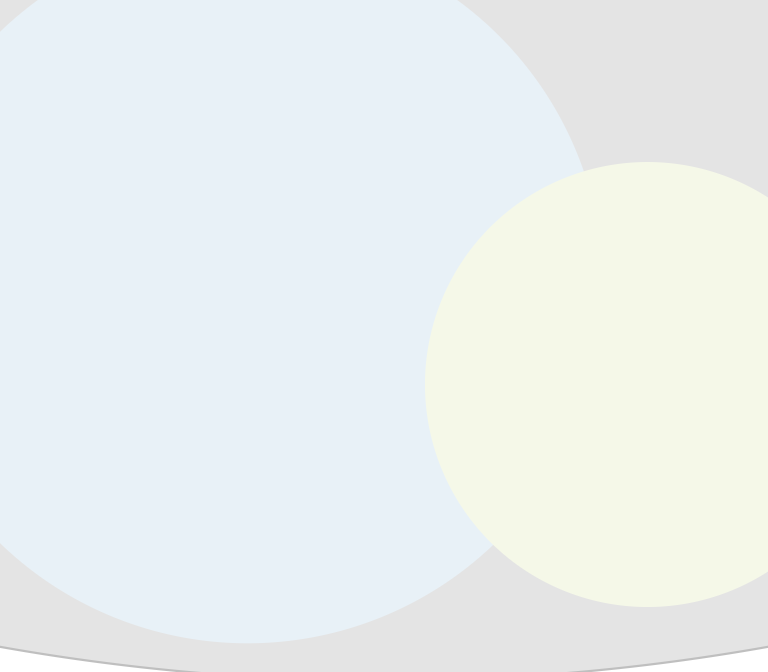
Give the GLSL for this background, as a Shadertoy shader.

```glsl
// Two large pastel discs on a grey panel with a curved, outlined lower edge.

// Discs: centre x, centre y, radius, in units of canvas height
#define BLUE_DISC   vec3(0.3683, 0.5722, 0.5295)
#define YELLOW_DISC vec3(0.9635, 0.4278, 0.3311)
#define PANEL_DISC  vec3(0.5714, 3.2460, 3.2590)
#define RIM_WIDTH   0.0033

#define BLUE   vec3(0.910, 0.945, 0.969)
#define YELLOW vec3(0.961, 0.973, 0.910)
#define GREY   vec3(0.894)
#define RIM    vec3(0.750)
#define PAPER  vec3(1.0)

// Signed distance to a disc, negative inside
float discDistance(vec2 p, vec3 disc) {
    return length(p - disc.xy) - disc.z;
}

// Smooth coverage of a shape over one pixel
float coverage(float dist, float pixel) {
    return clamp(0.5 - dist / pixel, 0.0, 1.0);
}

void mainImage(out vec4 fragColor, in vec2 fragCoord) {
    vec2 p = fragCoord / iResolution.y;
    float pixel = 1.0 / iResolution.y;

    // Panel and its discs, back to front
    vec3 panel = GREY;
    panel = mix(panel, BLUE, coverage(discDistance(p, BLUE_DISC), pixel));
    panel = mix(panel, YELLOW, coverage(discDistance(p, YELLOW_DISC), pixel));

    // Curved lower edge with a thin rim
    float edge = discDistance(p, PANEL_DISC);
    vec3 color = mix(PAPER, panel, coverage(edge, pixel));
    color = mix(color, RIM, coverage(abs(edge) - 0.5 * RIM_WIDTH, pixel));

    fragColor = vec4(color, 1.0);
}
```
